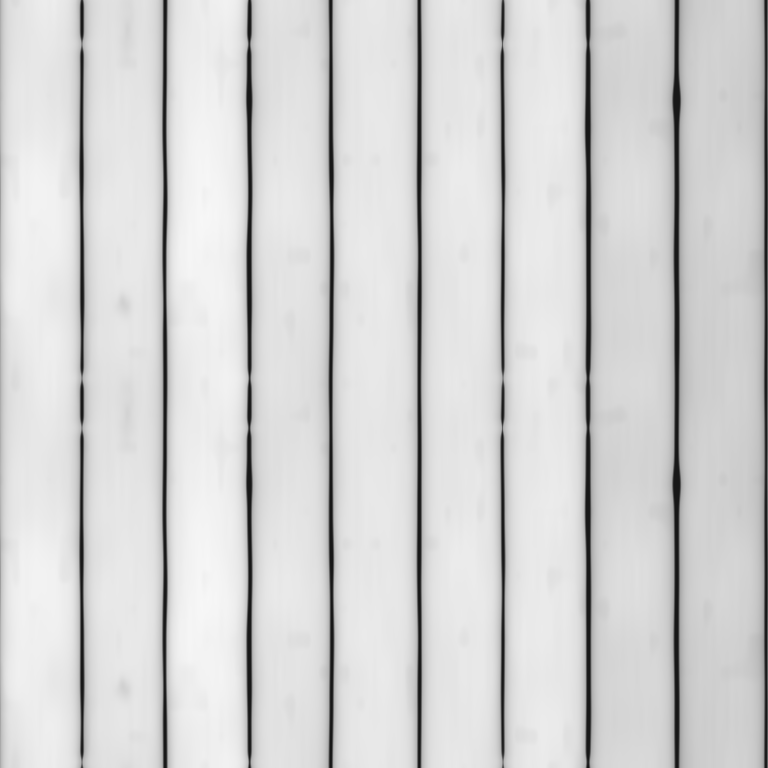
A Shadertoy shader for this texture:

```glsl
const int PLANKS = 9;
const float TILES_DOWN = 2.0;

const vec3 GAP_COLOR = vec3(0.09);
const float GAP_SOFTNESS = 0.0017;
const float GAP_WOBBLE = 0.0022;
const float WIDTH_VARIATION = 0.5;
const float PINCH_SIZE = 0.017;
const float SWELL_SIZE = 0.045;
const vec2 PINCH_HEIGHTS = vec2(0.885, 0.015);
const float SWELL_HEIGHT = 0.74;

const float EDGE_SHADE = 0.23;
const float EDGE_REACH = 0.0055;
const float BEVEL_SHADE = 0.045;
const float BEVEL_REACH = 0.02;

const float CLOUD_AMOUNT = 0.045;
const float GLOW_AMOUNT = 0.016;
const float GLOW_HEIGHT = 0.38;
const float STAIN_AMOUNT = 0.045;
const float GRAIN_AMOUNT = 0.012;
const vec2 KNOT = vec2(0.162, 0.206);
const vec2 STREAK = vec2(0.165, 0.93);

// Each seam: position, half width, pinch strength, swell strength
const vec4 SEAMS[10] = vec4[10](
    vec4(-0.0026, 0.0020, 0.0, 0.0), vec4(0.1068, 0.0021, 1.0, 0.0),
    vec4(0.2148, 0.0022, 0.0, 0.0), vec4(0.3249, 0.0027, 0.6, 0.4),
    vec4(0.4316, 0.0024, 0.0, 0.0), vec4(0.5462, 0.0023, 0.0, 0.0),
    vec4(0.6549, 0.0019, 1.0, 0.0), vec4(0.7663, 0.0030, 0.4, 0.0),
    vec4(0.8809, 0.0028, 0.0, 0.8), vec4(0.9974, 0.0020, 0.0, 0.0));

const float TONES[9] = float[9](
    0.925, 0.910, 0.948, 0.895, 0.918, 0.912, 0.918, 0.852, 0.822);

float hash(vec2 p) {
    vec3 q = fract(p.xyx * 0.1031);
    q += dot(q, q.yzx + 33.33);
    return fract((q.x + q.y) * q.z);
}

// Value noise that wraps vertically after a whole number of cells
float noise(vec2 p, float period) {
    vec2 cell = floor(p);
    vec2 f = fract(p);
    f = f * f * (3.0 - 2.0 * f);
    float y0 = mod(cell.y, period);
    float y1 = mod(cell.y + 1.0, period);
    float low = mix(hash(vec2(cell.x, y0)), hash(vec2(cell.x + 1.0, y0)), f.x);
    float high = mix(hash(vec2(cell.x, y1)), hash(vec2(cell.x + 1.0, y1)), f.x);
    return mix(low, high, f.y);
}

float wrapDistance(float a, float b) {
    return abs(fract(a - b + 0.5) - 0.5);
}

float bump(float y, float center, float size) {
    float t = wrapDistance(y, center) / size;
    return exp(-t * t);
}

float spot(vec2 p, vec2 center, vec2 size) {
    vec2 d = vec2(p.x - center.x, wrapDistance(p.y, center.y)) / size;
    return exp(-dot(d, d));
}

void mainImage(out vec4 fragColor, in vec2 fragCoord) {
    vec2 uv = fragCoord / iResolution.xy;
    vec2 p = vec2(uv.x, fract(uv.y * TILES_DOWN));
    float soft = max(GAP_SOFTNESS, 0.75 / iResolution.x);

    // Seams: uneven dark gaps with shaded edges
    float gap = 0.0;
    float nearest = 1.0;
    int plank = -1;
    for (int i = 0; i <= PLANKS; i++) {
        vec4 seam = SEAMS[i];
        float seed = float(i % PLANKS) * 13.0 + 5.5;
        float wobble = (noise(vec2(seed, p.y * 6.0), 6.0) - 0.5) * GAP_WOBBLE;
        float offset = p.x - seam.x - wobble;
        float pinch = max(bump(p.y, PINCH_HEIGHTS.x, PINCH_SIZE),
                          bump(p.y, PINCH_HEIGHTS.y, PINCH_SIZE));
        float uneven = noise(vec2(seed + 140.0, p.y * 9.0), 9.0) - 0.5;
        float halfWidth = seam.y * (1.0 + WIDTH_VARIATION * uneven
            + seam.w * bump(p.y, SWELL_HEIGHT, SWELL_SIZE));
        halfWidth *= 1.0 - seam.z * pinch;
        float d = abs(offset);
        gap = max(gap, 1.0 - smoothstep(halfWidth - soft, halfWidth + soft, d));
        nearest = min(nearest, max(d - halfWidth, 0.0));
        if (offset > 0.0) plank = i;
    }
    plank = (plank + PLANKS) % PLANKS;

    // Plank paint: cloudy tone, faint grain and stains
    vec2 q = p + vec2(float(plank) * 3.7, 0.0);
    float cloud = 0.65 * noise(q * vec2(14.0, 4.0), 4.0)
                + 0.35 * noise(q * vec2(30.0, 9.0) + 40.0, 9.0) - 0.5;
    float grain = noise(q * vec2(170.0, 8.0), 8.0) - 0.5;
    float blotch = noise(q * vec2(48.0, 12.0) + 90.0, 12.0);
    float stain = smoothstep(0.78, 1.0, blotch) * 0.6;
    float mottled = 0.5 + noise(p * vec2(120.0, 26.0), 26.0);
    stain += spot(p, KNOT, vec2(0.010, 0.028)) * 2.0 * mottled;
    stain += spot(p, STREAK, vec2(0.010, 0.085)) * 0.9 * mottled;

    float tone = TONES[plank] + CLOUD_AMOUNT * cloud + GRAIN_AMOUNT * grain;
    tone += GLOW_AMOUNT * (1.0 - p.x) * cos(6.28318 * (p.y - GLOW_HEIGHT));
    tone -= STAIN_AMOUNT * stain;
    tone *= 1.0 - EDGE_SHADE * exp(-nearest / EDGE_REACH)
                - BEVEL_SHADE * exp(-nearest / BEVEL_REACH);

    fragColor = vec4(mix(vec3(tone), GAP_COLOR, gap), 1.0);
}
```
